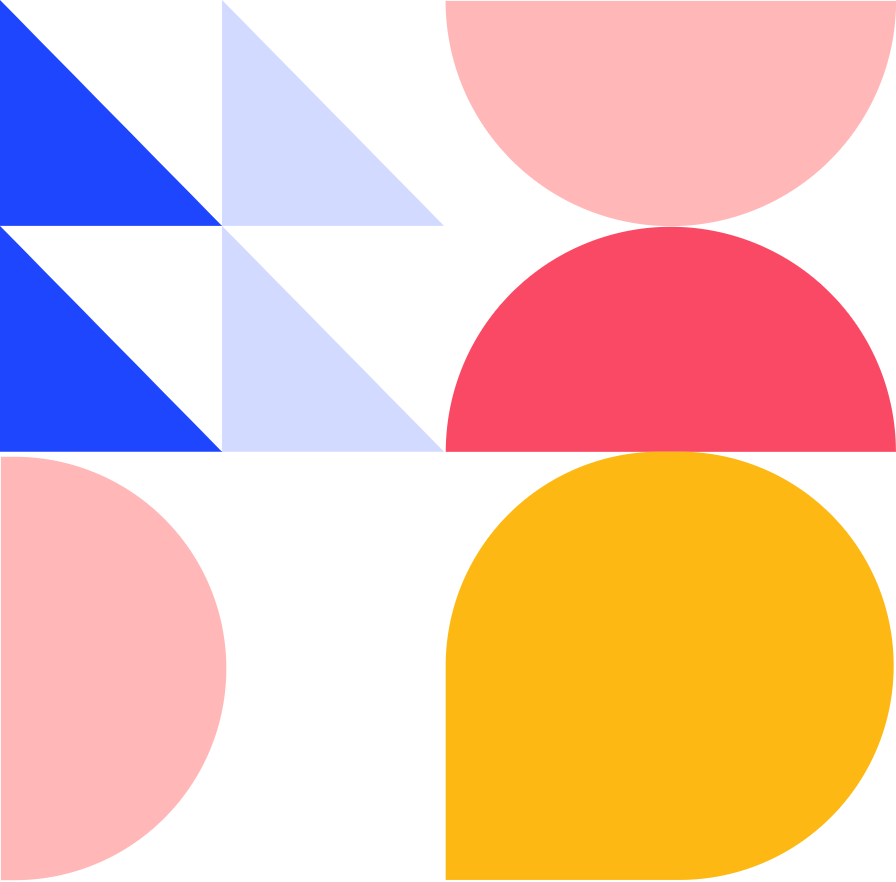
Give the GLSL for this background, as a WebGL 1 fragment shader.

```glsl
precision highp float;

uniform vec2 u_resolution;

const vec3 PINK = vec3(1.0, 0.718, 0.722);

// Right triangle filling the lower-left half of a cell, y pointing down
float triangle(vec2 p, vec2 cell) {
  float diagonal = (p.x * cell.y - p.y * cell.x) / length(cell);
  return max(diagonal, max(-p.x, p.y - cell.y));
}

// Disc cut by a line through its centre, keeping the side of the normal
float halfDisc(vec2 p, float radius, vec2 normal) {
  return max(length(p) - radius, -dot(p, normal));
}

// Horizontal capsule
float capsule(vec2 p, float halfLength, float radius) {
  return length(vec2(max(abs(p.x) - halfLength, 0.0), p.y)) - radius;
}

float box(vec2 p, vec2 halfSize) {
  vec2 d = abs(p) - halfSize;
  return max(d.x, d.y);
}

void paint(inout vec3 color, vec3 ink, float dist) {
  color = mix(color, ink, clamp(0.5 - dist * u_resolution.x, 0.0, 1.0));
}

void main() {
  // Canvas width is one unit, origin at the top left
  vec2 uv = gl_FragCoord.xy / u_resolution;
  vec2 p = vec2(uv.x, (1.0 - uv.y) * 0.9844);
  vec3 color = vec3(1.0);

  // Two by two grid of triangles
  vec2 cell = vec2(0.2478, 0.2521);
  for (int col = 0; col < 2; col++) {
    vec3 ink = col == 0 ? vec3(0.118, 0.275, 1.0) : vec3(0.824, 0.855, 1.0);
    for (int row = 0; row < 2; row++) {
      paint(color, ink, triangle(p - cell * vec2(col, row), cell));
    }
  }

  // Facing half discs
  paint(color, PINK, halfDisc(p - vec2(0.7487, 0.001), 0.2514, vec2(0.0, 1.0)));
  paint(color, vec3(0.98, 0.286, 0.392),
        halfDisc(p - vec2(0.7487, 0.5043), 0.2512, vec2(0.0, -1.0)));

  // Rounded tab on the left
  float tab = capsule(p - vec2(0.0, 0.7461), 0.0163, 0.2363);
  paint(color, PINK, max(tab, 0.001 - p.x));

  // Drop with one square corner
  vec2 q = p - vec2(0.7474, 0.7431);
  float corner = box(q - vec2(-0.125, 0.1195), vec2(0.125, 0.1195));
  paint(color, vec3(0.992, 0.722, 0.075), min(capsule(q, 0.011, 0.239), corner));

  gl_FragColor = vec4(color, 1.0);
}
```
